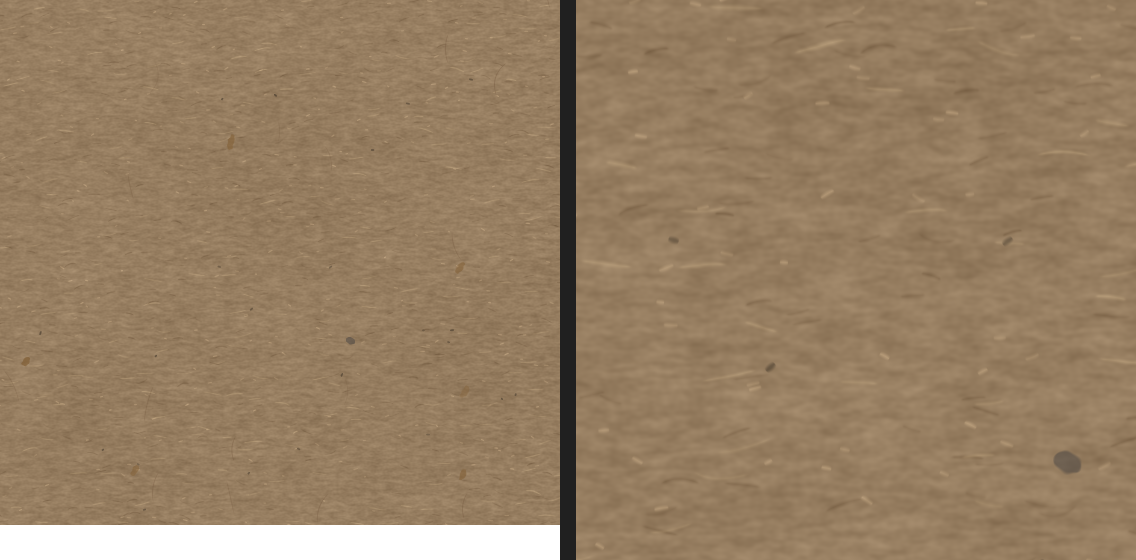
Left: the whole. Right: its middle third, enlarged.
A WebGL 2 fragment shader for this texture:

```glsl
#version 300 es
precision highp float;

uniform vec2 u_resolution;
out vec4 fragColor;

vec2 hash2(vec2 cell) {
    uvec2 v = uvec2(ivec2(floor(cell)) + 4096);
    v = v * 1664525u + 1013904223u;
    v.x += v.y * 1664525u;
    v.y += v.x * 1664525u;
    v ^= v >> 16u;
    v.x += v.y * 1664525u;
    v.y += v.x * 1664525u;
    v ^= v >> 16u;
    return vec2(v & 65535u) / 65536.0;
}

float gradientDot(vec2 corner, vec2 offset) {
    float angle = 6.2832 * hash2(corner).x;
    return dot(vec2(cos(angle), sin(angle)), offset);
}

float gradientNoise(vec2 p) {
    vec2 i = floor(p), f = p - i;
    vec2 u = f * f * f * (f * (f * 6.0 - 15.0) + 10.0);
    float low = mix(gradientDot(i, f), gradientDot(i + vec2(1, 0), f - vec2(1, 0)), u.x);
    float high = mix(gradientDot(i + vec2(0, 1), f - vec2(0, 1)), gradientDot(i + 1.0, f - 1.0), u.x);
    return mix(low, high, u.y);
}

// Coverage of tapered, bent strands scattered one per cell.
// size: half length and half width; turn: mean angle and spread.
float strands(vec2 p, vec2 cells, float seed, float density, vec2 size, vec2 turn, float bend) {
    float soft = max(0.0014, 0.7 / u_resolution.y);
    vec2 home = floor(p * cells);
    float cover = 0.0;
    for (int y = -1; y <= 1; y++) {
        for (int x = -1; x <= 1; x++) {
            vec2 cell = home + vec2(x, y);
            vec2 place = hash2(cell + seed * 61.0);
            vec2 kind = hash2(cell + seed * 61.0 + 977.0);
            vec2 shape = hash2(cell + seed * 61.0 + 1733.0);
            if (kind.x > density) continue;

            vec2 d = p - (cell + place) / cells;
            float angle = turn.x + turn.y * (kind.y - 0.5);
            float c = cos(angle), s = sin(angle);
            d = vec2(c * d.x + s * d.y, c * d.y - s * d.x);
            d.y += bend * (shape.y - 0.5) * d.x * d.x;

            float along = abs(d.x) / (size.x * mix(0.5, 1.0, shape.x));
            float halfWidth = size.y * sqrt(max(0.0, 1.0 - along * along));
            float across = 1.0 - smoothstep(halfWidth - soft, halfWidth + soft, abs(d.y));
            float strand = across * (1.0 - smoothstep(0.75, 1.05, along));
            cover = max(cover, strand * mix(0.5, 1.0, shape.y));
        }
    }
    return cover;
}

void main() {
    vec2 p = gl_FragCoord.xy / u_resolution.y;
    vec2 wavy = p + vec2(0.0, 0.005 * gradientNoise(p * vec2(26.0, 38.0)));
    vec2 ragged = p + 0.003 * vec2(gradientNoise(p * 130.0), gradientNoise(p * 130.0 + 40.0));

    // Pulp grain, stretched sideways
    float grain = 0.020 * gradientNoise(p * vec2(3.0, 5.0));
    grain += 0.032 * gradientNoise(wavy * vec2(11.0, 34.0) + 7.0);
    grain += 0.055 * gradientNoise(wavy * vec2(38.0, 125.0) + 19.0);
    grain += 0.045 * gradientNoise(wavy * vec2(80.0, 210.0) + 31.0);
    grain += 0.030 * gradientNoise(p * vec2(190.0, 300.0) + 53.0);
    vec3 paper = vec3(0.587, 0.490, 0.375) + grain * vec3(1.0, 0.97, 0.9);

    // Short pale and dark fibres
    float pale = strands(wavy, vec2(20.0, 34.0), 1.0, 0.35, vec2(0.018, 0.0009), vec2(0.0, 0.5), 18.0);
    float glint = strands(p, vec2(36.0, 48.0), 2.0, 0.22, vec2(0.005, 0.0010), vec2(0.0, 1.2), 40.0);
    float shade = strands(wavy, vec2(26.0, 44.0), 3.0, 0.45, vec2(0.012, 0.0009), vec2(0.0, 0.8), 40.0);
    paper += vec3(0.10, 0.095, 0.075) * pale + vec3(0.13, 0.12, 0.10) * glint;
    paper -= vec3(0.075, 0.075, 0.07) * shade;

    // Long curved hairs, mostly upright
    float hair = strands(p, vec2(6.0), 4.0, 0.35, vec2(0.036, 0.0008), vec2(1.57, 1.0), 26.0);
    paper = mix(paper, vec3(0.44, 0.33, 0.23), 0.40 * hair);

    // Bark flakes and dark specks
    float flake = strands(ragged, vec2(4.0), 5.0, 0.25, vec2(0.019, 0.0055), vec2(1.1, 1.2), 20.0);
    float speck = strands(p, vec2(10.0), 6.0, 0.24, vec2(0.0045, 0.0016), vec2(0.3, 2.0), 0.0);
    float chip = strands(ragged, vec2(4.0), 7.0, 0.14, vec2(0.012, 0.0060), vec2(0.0, 0.8), 0.0);
    paper = mix(paper, vec3(0.50, 0.36, 0.19), 0.70 * flake);
    paper = mix(paper, vec3(0.30, 0.25, 0.19), 0.75 * speck);
    paper = mix(paper, vec3(0.26, 0.25, 0.25), 0.90 * chip);

    // White strip below the sheet
    float edge = 0.5 / u_resolution.y;
    float sheet = smoothstep(0.0625 - edge, 0.0625 + edge, p.y);
    fragColor = vec4(mix(vec3(1.0), paper, sheet), 1.0);
}
```
